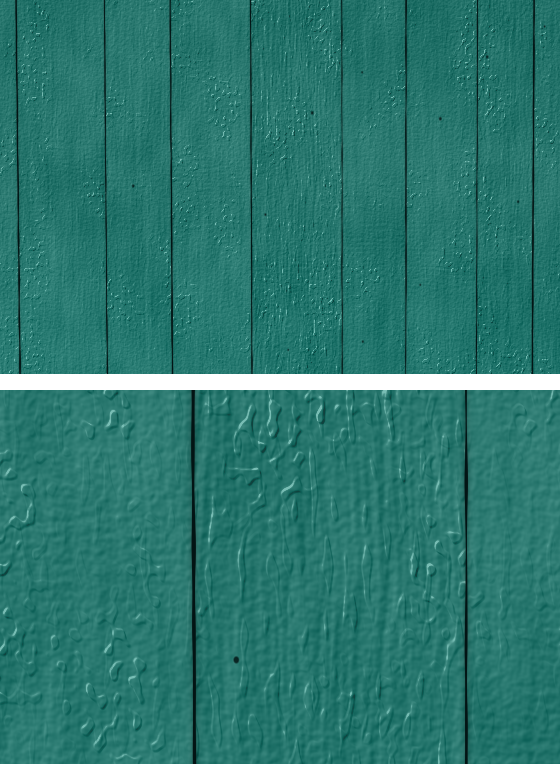
Top: the whole. Bottom: its middle third, enlarged.
A Shadertoy shader for this texture:

```glsl
// Wall of nine upright boards under thick green paint, split by dark gaps.
// Each board gets its own relief (grain, paint flakes and drips, knot rings, laps)
// from gradient noise, lit by a directional difference; nail holes go on top.

const int GAPS = 8;
// Where each gap meets the top edge, in canvas heights
const float GAP_X[GAPS] = float[](0.043, 0.279, 0.455, 0.670, 0.914, 1.086, 1.277, 1.428);
// How strongly the wood grain shows on each board
const float ROUGHNESS[GAPS + 1] = float[](0.5, 0.5, 0.6, 0.5, 1.15, 0.45, 0.5, 0.75, 0.6);

const vec3 PAINT_DARK  = vec3(0.08, 0.40, 0.365);
const vec3 PAINT_LIGHT = vec3(0.21, 0.51, 0.475);
const vec3 CREVICE     = vec3(0.06, 0.21, 0.20);
const vec3 GAP_COLOR   = vec3(0.01, 0.08, 0.08);
const vec2 LIGHT_DIR   = vec2(-0.6, 0.8);

struct Board {
    int id;
    float left, right;   // edges at this height
    float gapDist;       // distance to the nearest gap line
    float gapWidth;      // half width of that gap
};

float hash(vec2 p) {
    vec3 q = fract(p.xyx * vec3(0.1031, 0.1030, 0.0973));
    q += dot(q, q.yzx + 33.33);
    return fract((q.x + q.y) * q.z);
}

vec2 gradient(vec2 cell) {
    float a = 6.2832 * hash(cell);
    return vec2(cos(a), sin(a));
}

float gnoise(vec2 p) {
    vec2 i = floor(p), f = p - i;
    vec2 u = f * f * f * (f * (f * 6.0 - 15.0) + 10.0);
    vec2 e = vec2(0.0, 1.0);
    float a = dot(gradient(i), f);
    float b = dot(gradient(i + e.yx), f - e.yx);
    float c = dot(gradient(i + e.xy), f - e.xy);
    float d = dot(gradient(i + e.yy), f - e.yy);
    return mix(mix(a, b, u.x), mix(c, d, u.x), u.y);
}

// Finds the board under p; gaps lean slightly and wander a little
Board findBoard(vec2 p) {
    Board b = Board(0, -0.1, 1.6, 1.0, 0.0);
    for (int i = 0; i < GAPS; i++) {
        float k = float(i);
        float x = GAP_X[i] + (1.0 - p.y) * 0.011 * (1.0 - GAP_X[i]);
        x += 0.001 * gnoise(vec2(p.y * 9.0, k * 5.3));
        if (p.x > x) { b.id = i + 1; b.left = x; }
        else b.right = min(b.right, x);
        float d = abs(p.x - x);
        if (d < b.gapDist) {
            b.gapDist = d;
            b.gapWidth = mix(0.0009, 0.0021, hash(vec2(k, 4.0)))
                       + 0.0012 * gnoise(vec2(p.y * 18.0, k * 3.7));
        }
    }
    return b;
}

// Random spot on a board, one per third of its height
vec2 spotOnBoard(Board b, float slot, float seed) {
    vec2 key = vec2(float(b.id) * 3.0 + slot, seed);
    return vec2(mix(b.left, b.right, 0.15 + 0.7 * hash(key)),
                (slot + hash(key + 17.0)) / 3.0);
}

// Depth below the ragged edge of the last brush coat
float belowLap(vec2 p, float id) {
    return 0.28 + 0.4 * hash(vec2(id, 9.0)) + 0.06 * gnoise(vec2(p.x * 16.0, id)) - p.y;
}

float relief(vec2 p, Board b) {
    float id = float(b.id), rough = ROUGHNESS[b.id];
    vec2 q = p + id * vec2(7.3, 3.1);
    float x = q.x + 0.02 * gnoise(q * vec2(6.0, 3.0)) + 0.003 * gnoise(q * vec2(30.0, 16.0));
    float rings = 0.0;
    for (float i = 0.0; i < 3.0; i++) {   // knots push the grain aside
        vec2 d = p - spotOnBoard(b, i, 21.0);
        float r = length(d * vec2(1.0, 0.7)) + 0.005 * gnoise(q * 30.0);
        float near = exp(-r * r / 0.0006) * step(0.4, hash(vec2(id, i + 40.0)));
        x -= 0.5 * d.x * near;
        rings += near * sin(r * 520.0);
    }
    float grain = gnoise(vec2(x * 140.0, q.y * 13.0));
    float ridge = 0.5 - abs(gnoise(vec2(x * 60.0, q.y * 8.0)));
    float pebble = gnoise(q * 120.0) + 0.6 * gnoise(q * 210.0);
    // Sharp-edged flakes and drips gather in scattered patches
    float crusty = smoothstep(-0.1, 0.35, gnoise(q * vec2(9.0, 6.0)));
    float flakes = smoothstep(0.12, 0.3, gnoise(q * vec2(95.0, 70.0)));
    float drips = smoothstep(0.18, 0.32, gnoise(vec2(x * 115.0, q.y * 28.0)));
    float lap = belowLap(p, id) - 0.04;
    float strokes = gnoise(vec2(q.x * 22.0, q.y * 130.0)) * exp(-lap * lap / 0.004);
    return rough * (0.65 * grain + 0.7 * ridge + 0.4 * drips) + 0.4 * pebble
         + mix(0.08, 0.75, crusty) * flakes + 0.16 * rings + 0.3 * strokes;
}

void mainImage(out vec4 fragColor, in vec2 fragCoord) {
    vec2 p = fragCoord / iResolution.y;
    float px = 1.0 / iResolution.y;
    Board b = findBoard(p);
    float id = float(b.id);

    // Relief lighting
    float shade = relief(p, b) - relief(p + LIGHT_DIR * 0.0024, b);

    // Broad tone: board to board, cloudy paint, lap shadow, dim top edge
    float lap = belowLap(p, id);
    float tone = 0.6 + 0.2 * (hash(vec2(id, 2.0)) - 0.5);
    tone += 0.4 * gnoise(p * vec2(4.0, 3.0) + id * 4.0);
    tone += 0.3 * gnoise(p * vec2(18.0, 11.0) + id * 9.0);
    tone += 0.3 * gnoise(vec2(p.x * 60.0, p.y * 4.0 + id));
    tone -= 0.3 * hash(vec2(id, 31.0)) * smoothstep(-0.02, 0.06, lap) * exp(-max(lap, 0.0) * 6.0);
    tone -= 0.15 * smoothstep(0.7, 1.0, p.y);
    tone += 1.6 * shade;

    vec3 col = mix(PAINT_DARK, PAINT_LIGHT, clamp(tone, -0.2, 1.5));
    col = mix(col, CREVICE, 0.7 * smoothstep(0.2, 0.9, -tone));
    col += vec3(0.2, 0.18, 0.18) * smoothstep(0.38, 0.8, shade);    // gloss
    col.r -= 0.02 * smoothstep(0.6, 0.0, p.y);                      // greener base

    // Nail holes
    for (float i = 0.0; i < 3.0; i++) {
        vec2 d = p - spotOnBoard(b, i, 63.0);
        float size = mix(0.0015, 0.0036, hash(vec2(id, i + 70.0)));
        float hole = 1.0 - smoothstep(size - px, size + px, length(d * vec2(1.0, 0.8)));
        col = mix(col, GAP_COLOR, 0.85 * hole * step(0.35, hash(vec2(i + 80.0, id))));
    }

    // Slightly rounded board edges, then the open gaps
    col *= 1.0 - 0.2 * exp(-max(b.gapDist - b.gapWidth, 0.0) / 0.0018);
    float gap = 1.0 - smoothstep(b.gapWidth - 0.6 * px, b.gapWidth + 0.6 * px, b.gapDist);
    fragColor = vec4(mix(col, GAP_COLOR, gap), 1.0);
}
```
